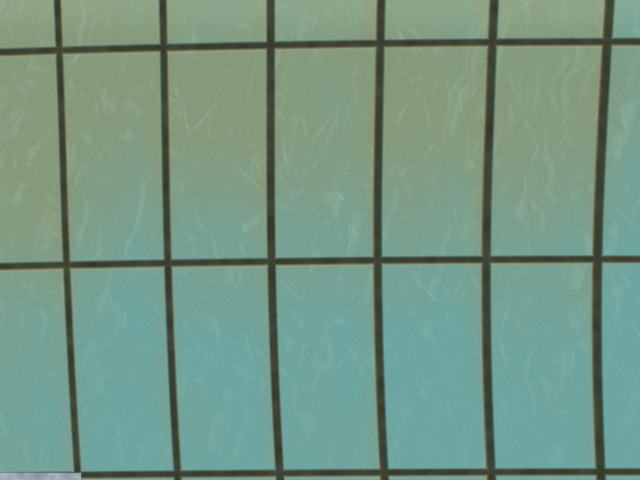
A WebGL 1 fragment shader for this pattern:

```glsl
precision highp float;
// Wall of tall glazed tiles, olive above and teal below, with dark grout and pale scratches.
uniform vec2 u_resolution;

#define TILE_OLIVE vec3(0.525, 0.600, 0.480)
#define TILE_TEAL vec3(0.430, 0.648, 0.630)
#define GROUT_DARK vec3(0.230, 0.250, 0.190)
#define FRINGE_WARM vec3(0.400, 0.330, 0.230)
#define FRINGE_COOL vec3(0.200, 0.310, 0.300)
#define WEAR_PALE vec3(0.610, 0.750, 0.680)
#define TILE_HEIGHT 0.448
#define GROUT_HALF 0.0073
#define EDGE_SOFT 0.0024
#define SCRATCH_WIDTH 0.0019
#define SCRATCH_STRENGTH 0.38
#define SCRATCH_COUNT 16

float hash(vec2 p) {
  vec3 q = fract(vec3(p.xyx) * 0.1031);
  q += dot(q, q.yzx + 33.33);
  return fract((q.x + q.y) * q.z);
}

vec2 gradientAt(vec2 cell) {
  float angle = 6.2832 * hash(cell + 17.0);
  return vec2(cos(angle), sin(angle));
}

float gradientNoise(vec2 p) {
  vec2 i = floor(p), f = fract(p);
  vec2 w = f * f * f * (f * (f * 6.0 - 15.0) + 10.0);
  vec2 e = vec2(1.0, 0.0);
  float low = mix(dot(gradientAt(i), f), dot(gradientAt(i + e), f - e), w.x);
  float high = mix(dot(gradientAt(i + e.yx), f - e.yx),
                   dot(gradientAt(i + e.xx), f - e.xx), w.x);
  return mix(low, high, w.y);
}

float fbm(vec2 p) {
  float sum = 0.0, gain = 1.0;
  for (int i = 0; i < 3; i++) {
    sum += gain * gradientNoise(p);
    p = p * 2.03 + 11.7;
    gain *= 0.5;
  }
  return sum;
}

// Width of one column, narrowing towards the bottom
float columnWidth(float y) {
  return 0.2152 + 0.003 * y + 0.0092 * y * y;
}

// Grid coordinates of the bowed, slightly tilted wall; grout lies on integers
vec2 wallGrid(vec2 p) {
  float sag = max(0.0, 0.653 - p.y);
  float dx = p.x - 0.564 - 0.046 * sag * sag;
  float away = 1.0 - 0.75 * p.x;
  float dy = p.y + (0.0085 + 0.015 * p.y) * away * away - 0.460;
  return vec2(dx / (columnWidth(p.y) + 0.0115 * dx), dy / (TILE_HEIGHT + 0.011 * dy));
}

// Short curved scratches scattered inside one tile
float scratches(vec2 local, vec2 tile, float px) {
  float sum = 0.0;
  for (int i = 0; i < SCRATCH_COUNT; i++) {
    vec2 seed = tile * 7.3 + vec2(float(i) * 3.17 + 40.0, 71.0);
    vec2 center = vec2(hash(seed) - 0.5, hash(seed + 5.1) - 0.5) * vec2(0.20, 0.42);
    float angle = 1.65 + 2.0 * (hash(seed + 9.4) - 0.5);
    vec2 along = vec2(cos(angle), sin(angle));
    vec2 d = local - center;
    vec2 q = vec2(dot(d, along), dot(d, vec2(-along.y, along.x)));
    float reach = mix(0.010, 0.055, pow(hash(seed + 13.7), 2.0));
    float bend = (hash(seed + 21.3) - 0.5) * 9.0;
    float width = SCRATCH_WIDTH * mix(0.6, 1.3, hash(seed + 27.9)) + 0.3 * px;
    float across = (q.y - bend * q.x * q.x) / width;
    float fade = 1.0 - smoothstep(0.3, 1.0, abs(q.x) / reach);
    sum += exp(-across * across) * fade * mix(0.15, 1.0, hash(seed + 31.5));
  }
  return min(sum, 1.0);
}

void main() {
  vec2 p = gl_FragCoord.xy / u_resolution.y;
  float px = 1.0 / u_resolution.y;
  vec2 grid = wallGrid(p);
  vec2 tile = floor(grid);
  vec2 size = vec2(columnWidth(p.y), TILE_HEIGHT);
  vec2 local = (fract(grid) - 0.5) * size;
  vec2 offset = (grid - floor(grid + 0.5)) * size;

  // Glaze: olive to teal down the wall, browner at the tile sides
  float teal = 1.0 - 0.92 * smoothstep(0.22, 0.82, p.y);
  teal += 0.35 * smoothstep(1.18, 1.34, p.x) - 0.30 * (1.0 - smoothstep(0.0, 0.34, p.x));
  teal += 0.22 * fbm(p * 5.0) + 0.12 * (hash(tile + 50.0) - 0.5) - 0.12 * local.y / size.y;
  teal -= 0.30 * smoothstep(0.055, 0.110, local.x) + 0.15 * smoothstep(0.080, 0.110, -local.x);
  vec3 color = mix(TILE_OLIVE, TILE_TEAL, clamp(teal, 0.0, 1.0));
  color += 0.04 * smoothstep(0.90, 1.0, p.y);

  // Wear: vertical haze and scratches
  float haze = smoothstep(0.05, 0.75, fbm(p * vec2(32.0, 10.0) + 3.0 * fbm(p * 4.0)));
  float upper = mix(0.55, 1.0, smoothstep(0.1, 0.6, p.y));
  float wear = 0.30 * haze + SCRATCH_STRENGTH * scratches(local, tile, px);
  color = mix(color, WEAR_PALE, wear * upper);
  color += 0.012 * gradientNoise(p * 150.0);

  // Grout with warm and cool edges
  vec2 halfWidth = vec2(GROUT_HALF + 0.0016 * p.x, GROUT_HALF);
  vec2 soft = vec2(EDGE_SOFT + 0.5 * px);
  vec2 cover = 1.0 - smoothstep(halfWidth - soft, halfWidth + soft, abs(offset));
  vec2 side = offset / halfWidth * vec2(clamp((p.x - 0.58) * 8.0, -1.0, 1.0), 1.0);
  float tint = cover.y > cover.x ? side.y : side.x;
  vec3 grout = mix(GROUT_DARK, FRINGE_WARM, 0.7 * smoothstep(0.25, 1.0, -tint));
  grout = mix(grout, FRINGE_COOL, 0.75 * smoothstep(0.25, 1.0, tint));
  grout += 0.05 * fbm(p * 24.0);
  float rim = (offset.y + halfWidth.y + 0.003) / 0.0025;
  color = mix(color, vec3(0.64, 0.62, 0.50), 0.5 * exp(-rim * rim));
  color = mix(color, grout, max(cover.x, cover.y));

  // Pale metal strip at the lower left corner
  vec2 inside = vec2(0.169, 0.015) - p;
  float strip = smoothstep(-0.002, 0.002, min(inside.x, inside.y));
  color = mix(color, vec3(0.60, 0.65, 0.69) + 0.12 * fbm(p * 45.0), strip);
  gl_FragColor = vec4(color, 1.0);
}
```
